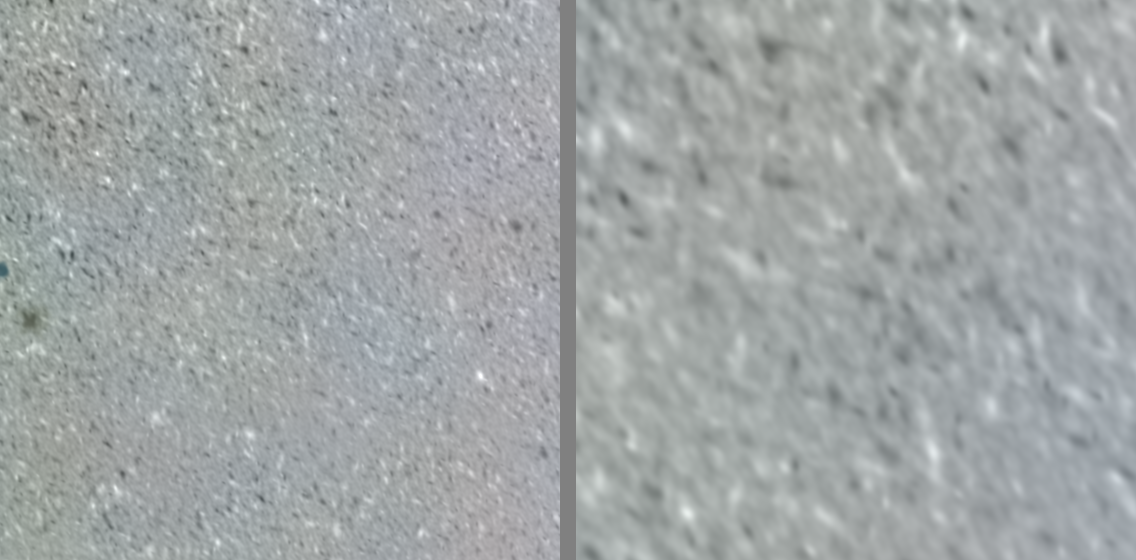
Left: the whole. Right: its middle third, enlarged.
Reproduce this texture procedurally as a WebGL 1 fragment shader.

```glsl
precision highp float;

uniform vec2 u_resolution;

const vec3 STONE = vec3(0.633, 0.653, 0.654);
const vec3 BLUE_TINT = vec3(-0.035, -0.005, 0.03);
const vec3 GREEN_TINT = vec3(-0.012, 0.012, -0.022);
const vec3 STAIN = vec3(0.39, 0.42, 0.35);
const float GRAIN_ANGLE = -1.02;

vec2 hash2(vec2 p) {
  vec3 q = fract(p.xyx * vec3(0.1031, 0.1030, 0.0973));
  q += dot(q, q.yzx + 33.33);
  return fract((q.xx + q.yz) * q.zy);
}

vec2 rotate(vec2 p, float angle) {
  float c = cos(angle);
  float s = sin(angle);
  return vec2(c * p.x + s * p.y, c * p.y - s * p.x);
}

float cornerSlope(vec2 cell, vec2 offset) {
  float angle = 6.2832 * hash2(cell + 200.0).x;
  return dot(vec2(cos(angle), sin(angle)), offset);
}

float gradientNoise(vec2 p) {
  vec2 i = floor(p);
  vec2 f = fract(p);
  vec2 w = f * f * f * (f * (f * 6.0 - 15.0) + 10.0);
  vec2 e = vec2(1.0, 0.0);
  float low = mix(cornerSlope(i, f), cornerSlope(i + e, f - e), w.x);
  float high = mix(cornerSlope(i + e.yx, f - e.yx), cornerSlope(i + 1.0, f - 1.0), w.x);
  return mix(low, high, w.y);
}

// Soft elongated chips, light or dark, one per cell at most
float flecks(vec2 p, vec2 halfSize, float density, float contrastPower, float seed) {
  vec2 home = floor(p);
  float sum = 0.0;
  for (int y = -1; y <= 1; y++) {
    for (int x = -1; x <= 1; x++) {
      vec2 cell = home + vec2(float(x), float(y));
      vec2 center = cell + hash2(cell + seed);
      vec2 shape = hash2(cell + seed + 57.0);
      vec2 kind = hash2(cell + seed + 131.0);
      float angle = GRAIN_ANGLE + 1.3 * (shape.x - 0.5);
      vec2 d = rotate(p - center, angle) / (halfSize * mix(0.7, 1.25, shape.y));
      float tone = 2.0 * kind.x - 1.0;
      float strength = sign(tone) * pow(abs(tone), contrastPower);
      sum += step(kind.y, density) * strength * exp(-dot(d, d));
    }
  }
  return sum;
}

// Blurred blot with a ragged rim
float blot(vec2 uv, vec2 center, float radius) {
  float ragged = 0.35 * gradientNoise(uv * 45.0) + 0.2 * gradientNoise(uv * 90.0);
  return 1.0 - smoothstep(0.2, 1.0, length(uv - center) / radius + ragged);
}

void main() {
  vec2 uv = gl_FragCoord.xy / u_resolution;
  vec2 along = rotate(uv, GRAIN_ANGLE);

  // Broad changes of light and hue
  float cloud = gradientNoise(uv * 3.5 + 4.0);
  float hue = gradientNoise(uv * 4.0 + 21.0);
  vec3 color = STONE + 0.03 * cloud + 0.035 * (uv.x - 0.5);
  color += BLUE_TINT * hue;
  color += GREEN_TINT * (gradientNoise(uv * 3.0 + 37.0) + 0.6 - 1.2 * uv.x);

  // Relief is rougher toward the upper left
  float corner = smoothstep(-0.5, 1.0, uv.y - uv.x);
  float roughness = 0.78 + 0.5 * corner + 0.5 * gradientNoise(uv * 6.0 + 9.0);

  // Fine slanted grain, lit from one side
  vec2 g = along * vec2(58.0, 100.0);
  float grain = 0.085 * (gradientNoise(g) - 0.45 * gradientNoise(g + vec2(0.0, 0.7)));
  grain += 0.05 * gradientNoise(along * vec2(120.0, 170.0) + 13.0);

  // Small chips, then rarer strong ones
  grain += 0.2 * flecks(uv * 62.0, vec2(0.5, 0.25), 0.95, 3.0, 11.0);
  grain += 0.14 * flecks(uv * 85.0 + 5.0, vec2(0.48, 0.27), 0.7, 2.5, 71.0);
  color += grain * roughness;
  color += 0.27 * flecks(uv * 15.0, vec2(0.15, 0.1), 0.22, 0.8, 23.0);

  // Weathered stain and a dark spot by the left edge
  color = mix(color, STAIN + 0.5 * grain, 0.5 * blot(uv, vec2(0.06, 0.43), 0.045));
  color = mix(color, 0.7 * STAIN, 0.6 * blot(uv, vec2(0.053, 0.425), 0.018));
  color = mix(color, vec3(0.18, 0.32, 0.36), 0.8 * blot(uv, vec2(0.0, 0.515), 0.022));

  gl_FragColor = vec4(clamp(color, 0.0, 1.0), 1.0);
}
```
